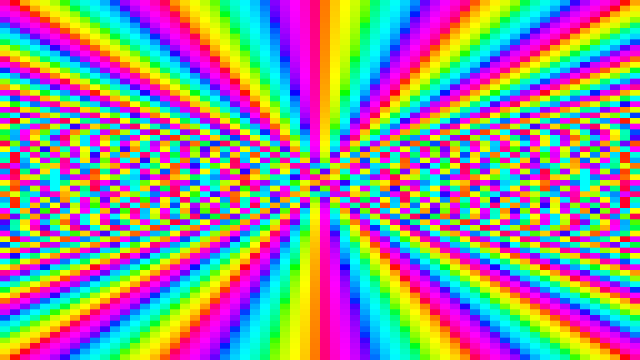
This background is drawn by a WebGL 2 fragment shader. Its source:

```glsl
#version 300 es
precision highp float;
// Rainbow rays fanning out from the centre, drawn on a coarse grid of cells.
// Hue follows the slope x / y of each cell centre; close to the horizon the
// slope outruns the grid and the rays alias into a mosaic of bright tiles.

uniform vec2 u_resolution;
out vec4 fragColor;

const vec2 GRID = vec2(64.0, 64.0);    // cells across and up the canvas
const vec2 CENTER = vec2(0.5, 0.5);    // where the rays meet
const float HUE_TURNS = 2.066;         // turns of the colour wheel per unit slope
const float HUE_SHIFT = 0.0;           // hue of the vertical ray
const float GAMMA = 2.2;               // widens yellow, cyan and magenta
const int SAMPLES = 3;                 // edge smoothing samples per axis

// Saturated colour wheel: red, yellow, green, cyan, blue, magenta.
vec3 hueToRgb(float hue) {
    vec3 wheel = fract(hue + vec3(0.0, 2.0, 1.0) / 3.0);
    vec3 linearColor = clamp(abs(wheel * 6.0 - 3.0) - 1.0, 0.0, 1.0);
    return pow(linearColor, vec3(1.0 / GAMMA));
}

// Colour of the grid cell that holds a canvas point in 0..1.
vec3 rayMosaic(vec2 uv) {
    vec2 cellCenter = (floor(uv * GRID) + 0.5) / GRID;
    vec2 ray = cellCenter - CENTER;
    return hueToRgb(HUE_TURNS * ray.x / ray.y + HUE_SHIFT);
}

void main() {
    // Average a small block of samples to soften the cell edges.
    vec3 sum = vec3(0.0);
    for (int j = 0; j < SAMPLES; j++) {
        for (int i = 0; i < SAMPLES; i++) {
            vec2 offset = (vec2(i, j) + 0.5) / float(SAMPLES) - 0.5;
            sum += rayMosaic((gl_FragCoord.xy + offset) / u_resolution);
        }
    }
    fragColor = vec4(sum / float(SAMPLES * SAMPLES), 1.0);
}
```
